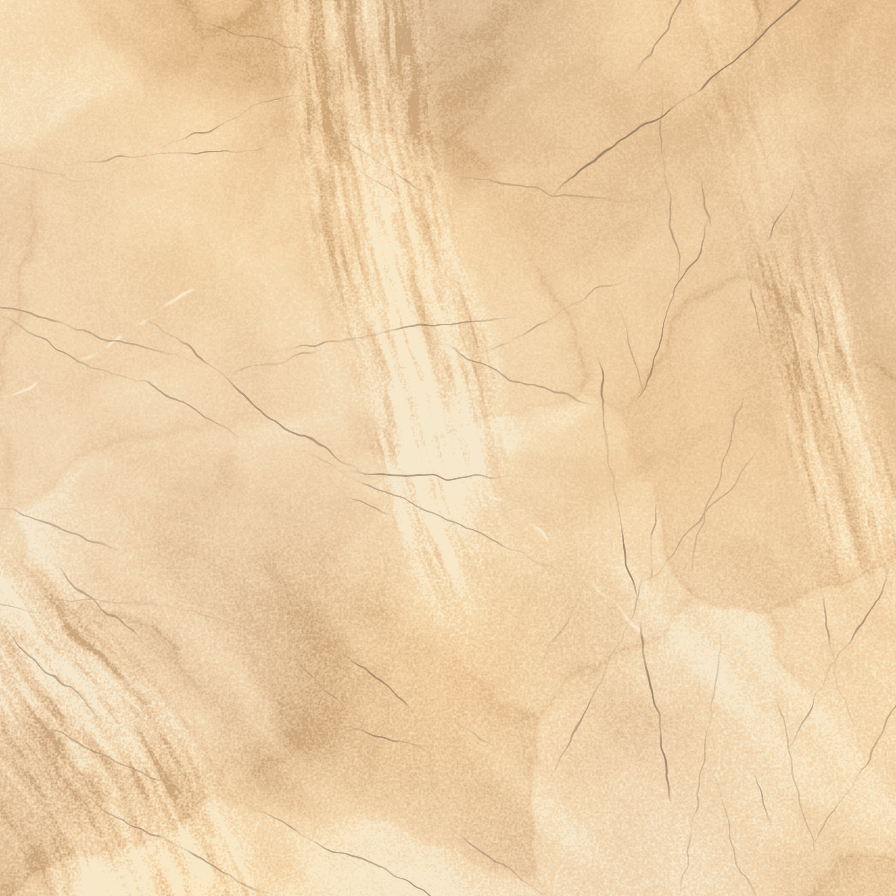
Give the GLSL for this texture, as a Shadertoy shader.

```glsl
// Polished sandstone marble: warm clouded plates crossed by bands of grainy
// streaks, fine grey cracks and pale healed veins. Plates and grain are cellular
// noise, streaks are noise stretched along curved band axes.
#define BASE_TONE 0.58
#define CLOUD_TONE 1.45
#define PLATE_SCALE 3.4
#define PLATE_TONE 0.46
#define STREAK_TONE 1.5
#define GRAIN_SCALE 330.0
#define GRAIN_TONE 0.75
#define CRACKS 50
#define CRACK_WIDTH 0.0015
#define CRACK_COLOR vec3(0.57, 0.47, 0.38)
#define VEIN_COLOR vec3(0.99, 0.94, 0.84)

float hash(vec2 p) {
    vec3 q = fract(p.xyx * 0.1031);
    q += dot(q, q.yzx + 33.33);
    return fract((q.x + q.y) * q.z);
}

float noise(vec2 p) {
    vec2 i = floor(p), f = fract(p);
    f = f * f * (3.0 - 2.0 * f);
    return mix(mix(hash(i), hash(i + vec2(1, 0)), f.x),
               mix(hash(i + vec2(0, 1)), hash(i + vec2(1, 1)), f.x), f.y);
}

float fbm(vec2 p) {
    float sum = 0.0, amp = 0.5;
    for (int i = 0; i < 6; i++) {
        sum += amp * noise(p);
        p = mat2(1.6, 1.2, -1.2, 1.6) * p + 7.3;
        amp *= 0.52;
    }
    return sum / 1.02;
}

// Nearest distance, second distance and blended tone of the cells
vec3 cells(vec2 p, float crisp) {
    float near = 9.0, next = 9.0, tone = 0.0, total = 0.0;
    for (int y = -1; y <= 1; y++)
    for (int x = -1; x <= 1; x++) {
        vec2 id = floor(p) + vec2(x, y);
        float dist = length(id + vec2(hash(id + 3.1), hash(id + 17.7)) - p);
        float w = exp(-crisp * dist * dist);
        next = min(next, max(near, dist));
        near = min(near, dist);
        tone += w * hash(id + 41.3);
        total += w;
    }
    return vec3(near, next, tone / total);
}

// Thin line from a to b, tapering towards its ends
float vein(vec2 p, vec2 a, vec2 b, float width) {
    vec2 ab = b - a;
    float h = clamp(dot(p - a, ab) / dot(ab, ab), 0.0, 1.0);
    float line = 1.0 - smoothstep(0.2 * width, width, length(p - a - ab * h));
    return line * smoothstep(0.0, 0.12, h) * smoothstep(1.0, 0.88, h);
}

// Scattered cracks: steep on the right, shallow and falling on the left
float cracks(vec2 p) {
    float ink = 0.0;
    for (int i = 0; i < CRACKS; i++) {
        float n = float(i) * 3.7 + 5.0;
        vec2 mid = vec2(hash(vec2(n, 1.0)), hash(vec2(n, 2.0)));
        float lean = hash(vec2(n, 3.0)), size = hash(vec2(n, 4.0));
        float angle = mid.x > 0.62 ? mix(0.8, 2.0, lean)
                    : mid.y > 0.45 ? mix(-0.65, 0.4, lean) : mix(-0.95, -0.1, lean);
        vec2 dir = vec2(cos(angle), sin(angle)), q = p - mid;
        float along = dot(q, dir);
        float off = dot(q, vec2(-dir.y, dir.x)) + (lean - 0.5) * along * along;
        float len = mix(0.03, 0.22, size * size);
        float line = 1.0 - smoothstep(0.0003, CRACK_WIDTH, abs(off));
        line *= 1.0 - smoothstep(0.4 * len, len, abs(along));
        ink = max(ink, line * mix(0.25, 0.85, hash(vec2(n, 5.0))));
    }
    return ink;
}

// Streaks and brown flecks of a band; s runs across it and v along it
float streaks(float s, float v) {
    float fleck = smoothstep(0.52, 0.85, noise(vec2(s * 210.0, v * 24.0)));
    return 0.5 * noise(vec2(s * 50.0, v * 3.0)) + 0.5 * noise(vec2(s * 140.0, v * 8.0))
         - 0.45 - 0.3 * fleck;
}

vec3 stone(float t) {
    vec3 c = mix(vec3(0.81, 0.66, 0.485), vec3(0.885, 0.75, 0.585), smoothstep(-0.15, 0.28, t));
    c = mix(c, vec3(0.93, 0.80, 0.64), smoothstep(0.25, 0.55, t));
    c = mix(c, vec3(0.95, 0.84, 0.68), smoothstep(0.53, 0.8, t));
    return mix(c, vec3(0.97, 0.91, 0.79), smoothstep(0.75, 1.25, t));
}

void mainImage(out vec4 fragColor, in vec2 fragCoord) {
    vec2 uv = fragCoord / iResolution.y;
    vec2 warp = vec2(fbm(uv * 5.0), fbm(uv * 5.0 + 31.0)) - 0.5;
    vec2 fine = vec2(noise(uv * 60.0), noise(uv * 60.0 + 9.0)) - 0.5;
    vec2 p = uv + 0.05 * warp + 0.005 * fine;
    float v = 1.0 - uv.y;

    // Clouds and plates
    float patchy = noise(uv * 6.0 + 4.0);
    vec3 plate = cells((p + 0.1 * warp) * PLATE_SCALE + 2.0, mix(14.0, 60.0, patchy));
    float rim = exp(-35.0 * (plate.y - plate.x)) * smoothstep(0.4, 0.75, patchy);
    float tone = BASE_TONE + CLOUD_TONE * (fbm(uv * 3.2 + warp) - 0.5);
    tone += 0.5 * (fbm(uv * vec2(16.0, 11.0) + 3.0 * warp) - 0.5);
    tone += PLATE_TONE * (plate.z - 0.5) - 0.35 * rim;
    tone += 0.08 - 0.17 * smoothstep(0.4, 0.75, uv.x);

    // Middle, right and lower left bands
    float s1 = uv.x - 0.385 - 0.12 * v - 0.22 * v * v + 0.03 * warp.x;
    float s2 = uv.x - 0.80 - 0.28 * v + 0.03 * warp.y;
    float s3 = uv.x - 0.25 * pow(max(v - 0.62, 0.0) / 0.38, 0.8) + 0.05 * warp.x;
    float m1 = smoothstep(0.1, 0.06, abs(s1)) * smoothstep(0.68, 0.5, v + 1.2 * s1);
    float m2 = smoothstep(0.075, 0.035, abs(s2)) * smoothstep(0.68, 0.58, v);
    m2 *= 0.25 + 0.75 * smoothstep(0.24, 0.34, v);
    float m3 = smoothstep(-0.3, -0.08, s3) * smoothstep(0.08, 0.01, s3) * smoothstep(0.6, 0.68, v);
    tone += STREAK_TONE * (m1 * streaks(s1, v) + m2 * streaks(s2 + 2.0, v) + m3 * streaks(0.7 * s3 + 4.0, v));
    tone += 0.2 * (m1 + m2 + m3) - 0.4 * m1 * smoothstep(0.04, 0.0, abs(s1 - 0.055));

    // Faint slanted bedding in the lower half
    float bedding = noise(vec2(dot(p, vec2(0.75, 0.66)) * 34.0, dot(p, vec2(0.66, -0.75)) * 3.0));
    tone += 0.35 * (bedding - 0.5) * smoothstep(0.42, 0.7, v);

    // Grain, rougher in the bands and lower down
    float grain = cells(uv * GRAIN_SCALE, 8.0).x + 0.8 * noise(uv * GRAIN_SCALE * 1.3) - 0.85;
    float rough = 0.4 + 0.25 * smoothstep(0.5, 0.7, v) + 0.4 * max(m1, max(m2, m3));
    tone += GRAIN_TONE * rough * grain;
    vec3 color = stone(tone);
    color += (noise(uv * 4.0 + 50.0) - 0.5) * vec3(-0.025, 0.0, 0.05);

    // Healed pale veins, then cracks
    float pale = vein(p, vec2(0.0, 0.55), vec2(0.34, 0.74), 0.0026);
    pale = max(pale, vein(p, vec2(0.54, 0.46), vec2(0.74, 0.28), 0.0026));
    color = mix(color, VEIN_COLOR, 0.8 * pale * smoothstep(0.3, 0.6, noise(uv * 40.0)));
    float ink = max(cracks(p), vein(p, vec2(0.62, 0.78), vec2(0.93, 1.03), 0.002));
    ink = max(ink, vein(p, vec2(0.66, 0.62), vec2(0.72, 0.32), 0.0017));
    ink = max(ink, vein(p, vec2(0.72, 0.31), vec2(0.75, 0.10), 0.0019));
    ink *= 0.25 + 0.75 * smoothstep(0.25, 0.6, noise(uv * 26.0 + 8.0));
    fragColor = vec4(mix(color, CRACK_COLOR, 0.8 * ink), 1.0);
}
```
